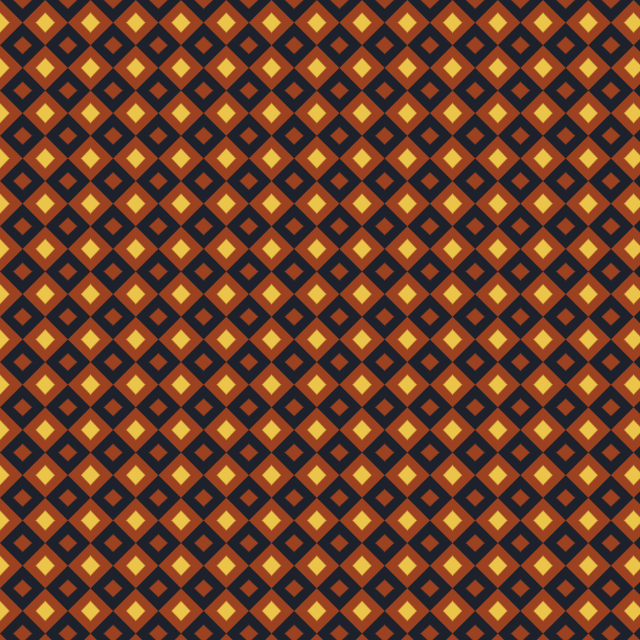
This pattern is drawn by a WebGL 2 fragment shader. Its source:

```glsl
#version 300 es
precision highp float;
// Checkerboard of rust and navy diamonds, each holding a smaller soft-edged diamond.

uniform vec2 u_resolution;
out vec4 fragColor;

const float REPEATS = 14.142;              // tiles per canvas height (10 * sqrt(2))
const vec2 PHASE = vec2(0.0, 0.642);       // centre of the first gold diamond, in tiles
const vec2 GOLD_HALF = vec2(0.208, 0.220); // half diagonals, in tiles
const vec2 RUST_HALF = vec2(0.206, 0.194);
const float INSET_SOFTNESS = 0.022;        // edge blur of the inner diamonds, in tiles

const vec3 RUST = vec3(0.61, 0.26, 0.13);
const vec3 NAVY = vec3(0.11, 0.13, 0.17);
const vec3 GOLD = vec3(0.92, 0.77, 0.29);

// Approximate signed distance to a diamond with the given half diagonals.
float diamond(vec2 p, vec2 halfDiagonals) {
    vec2 normal = 1.0 / halfDiagonals;
    return (dot(abs(p), normal) - 1.0) / length(normal);
}

float coverage(float dist, float blur) {
    return 1.0 - smoothstep(-blur, blur, dist);
}

void main() {
    vec2 tile = gl_FragCoord.xy / u_resolution.y * REPEATS - PHASE;
    float pixel = REPEATS / u_resolution.y;
    float blur = max(INSET_SOFTNESS, 0.7 * pixel);

    // Mirrored tile: gold sits at its origin, small rust at its corner.
    vec2 fromGold = abs(fract(tile + 0.5) - 0.5);
    vec2 fromRust = 0.5 - fromGold;

    // Large checker, then the inner diamonds.
    vec3 color = mix(NAVY, RUST, coverage(diamond(fromGold, vec2(0.5)), 0.7 * pixel));
    color = mix(color, RUST, coverage(diamond(fromRust, RUST_HALF), blur));
    color = mix(color, GOLD, coverage(diamond(fromGold, GOLD_HALF), blur));

    fragColor = vec4(color, 1.0);
}
```
